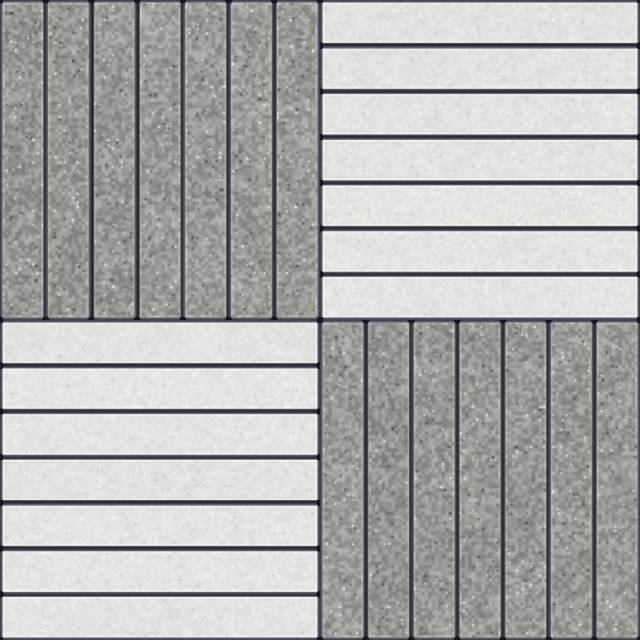
Write a WebGL 2 fragment shader that draws this pattern.

```glsl
#version 300 es
precision highp float;
// Basket-weave stone mosaic: blocks of grey upright and white level strips with dark joints.

#define BLOCKS 2.0        // blocks across and down
#define STRIPS 7.0        // strips in each block
#define JOINT_HALF 0.0041 // half width of a joint
#define SOFT 0.0012       // softness of joint edges
#define KNOT 0.0058       // radius of the dark joint ends
#define RIM 0.0085        // reach of the pale strip rim
#define GRAINS 192.0      // stone grains across the canvas

uniform vec2 u_resolution;
out vec4 fragColor;

const vec3 WHITE_STONE = vec3(0.892, 0.890, 0.882);
const vec3 GREY_STONE  = vec3(0.595, 0.597, 0.580);
const vec3 JOINT_EDGE  = vec3(0.385, 0.370, 0.410);
const vec3 JOINT_CORE  = vec3(0.225, 0.210, 0.265);
const vec3 JOINT_BLACK = vec3(0.085, 0.075, 0.120);

float hash(vec2 p) {
    vec3 q = fract(vec3(p.xyx) * 0.1031);
    q += dot(q, q.yzx + 33.33);
    return fract((q.x + q.y) * q.z);
}

float valueNoise(vec2 p) {
    vec2 cell = floor(p), f = fract(p);
    f = f * f * (3.0 - 2.0 * f);
    return mix(mix(hash(cell), hash(cell + vec2(1, 0)), f.x),
               mix(hash(cell + vec2(0, 1)), hash(cell + vec2(1, 1)), f.x), f.y);
}

// Sparse soft dots, one candidate in each cell
float specks(vec2 p, float share) {
    vec2 cell = floor(p);
    vec2 centre = 0.35 + 0.3 * vec2(hash(cell + 17.0), hash(cell + 43.0));
    float dotMask = 1.0 - smoothstep(0.15, 0.48, length(fract(p) - centre));
    return dotMask * step(1.0 - share, hash(cell + 71.0));
}

vec3 stone(vec2 uv, bool grey, float stripTone) {
    float fine = valueNoise(uv * GRAINS) - 0.5;
    float medium = valueNoise(uv * GRAINS * 0.5 + 31.0) - 0.5;
    float cloudy = valueNoise(uv * GRAINS * 0.1 + 57.0) - 0.5;
    float pale = specks(uv * GRAINS * 0.75, 0.05);
    float dark = specks(uv * GRAINS * 0.7 + 91.0, 0.045);
    float grain = fine * 0.19 + medium * 0.08 + cloudy * 0.035;
    if (grey) return GREY_STONE + grain + 0.17 * pale - 0.15 * dark + 0.025 * stripTone;
    return WHITE_STONE + 0.24 * grain + 0.04 * pale - 0.05 * dark + 0.012 * stripTone;
}

void main() {
    vec2 uv = gl_FragCoord.xy / u_resolution;
    float soft = max(SOFT, 0.75 / min(u_resolution.x, u_resolution.y));

    // Block and strip layout
    vec2 block = floor(uv * BLOCKS);
    vec2 local = fract(uv * BLOCKS);
    bool grey = mod(block.x + block.y, 2.0) > 0.5;
    float across = (grey ? local.x : local.y) * STRIPS;
    float along = grey ? local.y : local.x;
    float lineId = floor(across + 0.5);
    float lineSeed = hash(block * 13.0 + lineId + 5.0);
    float stripTone = hash(block * 29.0 + floor(across) + 3.0) - 0.5;

    // Distances in canvas units
    vec2 edge = min(local, 1.0 - local) / BLOCKS;
    float borderDist = min(edge.x, edge.y);
    float lineOffset = (across - lineId) / (STRIPS * BLOCKS);
    float stripDist = abs(lineOffset);
    float endDist = min(along, 1.0 - along) / BLOCKS;
    float jointDist = min(stripDist, borderDist);

    // Strip faces with a pale rim
    vec3 color = stone(uv, grey, stripTone);
    float rim = 1.0 - smoothstep(JOINT_HALF, RIM, jointDist);
    color += rim * (grey ? vec3(0.11, 0.11, 0.095) : vec3(0.075));

    // Joints: violet sides, darker and slightly shifted core
    float halfWidth = JOINT_HALF + (stripDist < borderDist ? 0.0007 * (lineSeed - 0.5) : 0.0);
    float joint = 1.0 - smoothstep(halfWidth - soft, halfWidth + soft, jointDist);
    color = mix(color, JOINT_EDGE, joint);
    bool innerLine = lineId > 0.5 && lineId < STRIPS - 0.5;
    float shift = (lineSeed - 0.5) * 0.0022;
    float coreDist = innerLine ? abs(lineOffset - shift) : 1.0;
    float core = 1.0 - smoothstep(0.0018 - soft, 0.0026 + soft, coreDist);
    color = mix(color, mix(JOINT_CORE, JOINT_BLACK, 0.45 * lineSeed), core);
    float borderCore = 1.0 - smoothstep(0.0005, 0.0015 + soft, borderDist);
    color = mix(color, JOINT_CORE, 0.75 * borderCore);

    // Black knots where joints meet
    float knotDist = length(vec2(stripDist, endDist));
    float knot = 1.0 - smoothstep(KNOT - 1.6 * soft, KNOT + soft, knotDist);
    color = mix(color, JOINT_BLACK, 0.95 * knot);

    fragColor = vec4(clamp(color, 0.0, 1.0), 1.0);
}
```
